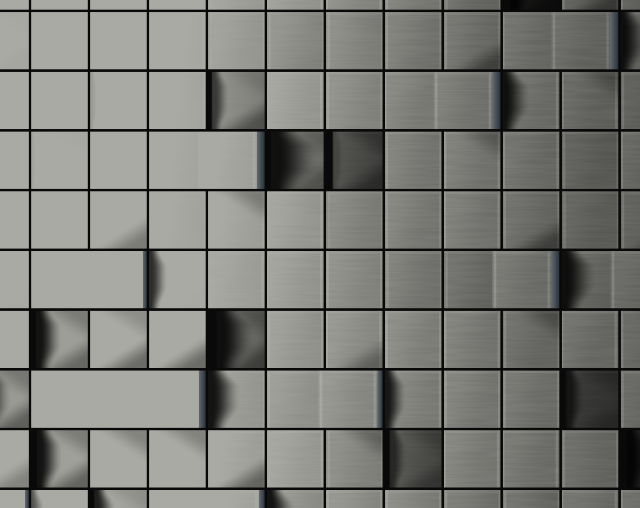
Write a WebGL 2 fragment shader that draws this pattern.

```glsl
#version 300 es
precision highp float;

uniform vec2 u_resolution;
out vec4 fragColor;

const vec2 REPEATS = vec2(10.855, 8.504);
const vec2 GRID_OFFSET = vec2(0.509, 0.322);
const float LEAN = 0.17;       // sideways face shift of a fully raised block
const float GAP = 0.021;       // half width of the dark joints, in cells
const vec3 GAP_COLOUR = vec3(0.035, 0.037, 0.037);
const vec3 METAL_TINT = vec3(1.0, 1.0, 0.965);
const vec3 WALL_LIT = vec3(0.38, 0.41, 0.44);
const vec3 WALL_DARK = vec3(0.13, 0.16, 0.19);

float hash(vec2 p) {
    vec3 a = fract(vec3(p.xyx) * vec3(0.1031, 0.1030, 0.0973));
    a += dot(a, a.yzx + 33.33);
    return fract((a.x + a.y) * a.z);
}

float noise(vec2 p) {
    vec2 i = floor(p), f = fract(p);
    f = f * f * (3.0 - 2.0 * f);
    return mix(mix(hash(i), hash(i + vec2(1, 0)), f.x),
               mix(hash(i + vec2(0, 1)), hash(i + vec2(1, 1)), f.x), f.y);
}

// Mostly level blocks, with a few sunk (negative) and a few raised.
float blockHeight(vec2 id) {
    float kind = hash(id + 41.0);
    float amount = hash(id + 87.0);
    if (kind < 0.10) return -mix(0.45, 1.0, amount);
    if (kind > 0.91) return mix(0.5, 1.0, amount);
    return (amount - 0.5) * 0.24;
}

// Light falls off from left to right, a little faster at the top.
float lightAt(vec2 uv) {
    float fall = smoothstep(0.12, 1.05, uv.x);
    return 0.70 - 0.27 * fall - 0.05 * fall * uv.y;
}

// Thin bright line at a given distance from an edge.
float rim(float d, float px) {
    return 1.0 - smoothstep(0.008, 0.016 + px, abs(d - 0.045));
}

// Brushed metal face with a fine bevel; f is the position on the face.
vec3 faceColour(vec2 f, vec2 id, vec2 uv, float height, float px) {
    float fade = smoothstep(0.1, 0.75, uv.x);
    float tone = lightAt(uv) * (1.0 + 0.06 * (hash(id + 13.0) - 0.5));
    tone *= 1.03 - 0.09 * fade * smoothstep(0.2, 1.0, f.x + 0.4 * (1.0 - f.y));
    tone += 0.035 * fade * (noise(vec2(f.x * 2.0, f.y * 42.0) + id * 19.0) - 0.5);
    float edge = max(rim(f.x, px), rim(1.0 - f.x, px));
    edge = max(edge, 0.6 * rim(1.0 - f.y, px));
    tone += 0.08 * fade * edge;
    float depth = max(-height, 0.0);
    tone *= 1.0 - depth * (0.2 + 0.75 * smoothstep(0.1, 1.0, uv.x));
    return min(tone, 0.668) * METAL_TINT;
}

// Shadow thrown to the right by a higher block on the left.
float sideShadow(vec2 f, float rise) {
    float taper = smoothstep(0.0, 0.4, f.y) * smoothstep(0.0, 0.3, 1.0 - f.y);
    float reach = 0.62 * max(rise, 0.001) * mix(0.6, 1.0, taper);
    float cover = 1.0 - smoothstep(0.15 * reach, reach, f.x);
    return 0.88 * smoothstep(0.08, 0.7, rise) * cover;
}

// Soft corner shade beside a higher block; d is the distance from it.
float cornerShade(float x, float d, float rise) {
    return 0.38 * smoothstep(0.05, 0.8, rise) * smoothstep(0.0, 0.7, x - 1.6 * d);
}

float joint(float d, float px) {
    return 1.0 - smoothstep(GAP - 0.5 * px, GAP + 0.5 * px, d);
}

void main() {
    vec2 uv = gl_FragCoord.xy / u_resolution;
    vec2 grid = uv * REPEATS - GRID_OFFSET;
    vec2 id = floor(grid), q = fract(grid);
    float px = REPEATS.x / u_resolution.x;

    float height = blockHeight(id);
    float left = blockHeight(id - vec2(1, 0));
    float right = blockHeight(id + vec2(1, 0));
    float below = blockHeight(id - vec2(0, 1));
    float above = blockHeight(id + vec2(0, 1));

    // Face, shaded by its neighbours
    vec2 f = q + vec2(LEAN * height, 0.0);
    vec3 colour = faceColour(f, id, uv, height, px);
    colour *= 1.0 - sideShadow(f, left - height);
    colour *= 1.0 - cornerShade(q.x, q.y, below - height);
    colour *= 1.0 - 0.6 * cornerShade(q.x, 1.0 - q.y, above - height);

    // Side wall of a raised block, inner wall of a sunk one
    float wallWidth = max(LEAN * height, 0.001);
    vec3 wall = mix(WALL_LIT, WALL_DARK, clamp((f.x - 1.0) / wallWidth, 0.0, 1.0));
    colour = mix(colour, wall, smoothstep(-0.5 * px, 0.5 * px, f.x - 1.0));
    float inner = 1.0 - smoothstep(-px, px, f.x);
    colour = mix(colour, GAP_COLOUR, inner * step(height, -0.2));

    // Joints, with the upright ones hidden under raised faces
    float rows = joint(min(q.y, 1.0 - q.y), px);
    float leftJoint = joint(q.x, px) * step(height, 0.3);
    float columns = max(leftJoint, joint(1.0 - q.x, px));
    colour = mix(colour, GAP_COLOUR, columns);

    // Raised block on the right overlapping this cell
    vec2 overlap = q + vec2(LEAN * right - 1.0, 0.0);
    vec3 cover = faceColour(overlap, id + vec2(1, 0), uv, right, px);
    float covered = smoothstep(-0.5 * px, 0.5 * px, overlap.x) * step(0.3, right);
    colour = mix(colour, cover, covered);

    fragColor = vec4(mix(colour, GAP_COLOUR, rows), 1.0);
}
```
